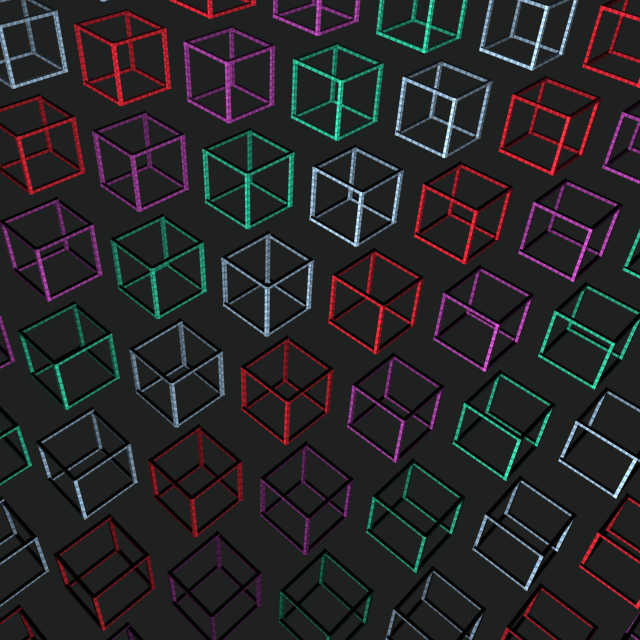
Write a Shadertoy shader that draws this pattern.

```glsl
// A slanted lattice of wireframe cubes in perspective, coloured in diagonal runs of four.
// Each edge is a square bar: its two visible faces are projected to thin quads,
// lit by face direction and viewing angle, and painted from back to front.

const float FOCAL = 1.172;                       // camera distance, in canvas heights
const vec2 LATTICE_ORIGIN = vec2(-0.082, 0.0573);
const vec2 STEP_ACROSS = vec2(0.168, -0.027);
const vec2 STEP_DOWN = vec2(0.030, -0.1658);
const float ROW_TILT = 0.006;                    // each row sits slightly nearer
const mat3 CUBE_AXES = mat3(                     // right, left and down, all receding
     0.0632,  0.0430, 0.0534,
    -0.0690,  0.0462, 0.0456,
    -0.0052, -0.0690, 0.0625);
const float CUBE_SIZE = 0.0937;
const float CUBE_REACH = 0.10;
const float BAR_WIDTH = 0.0054;
const vec3 FACE_LIGHT = vec3(1.12, 0.86, 0.02);  // left, right and top faces
const float BACK_DIM = 0.68;
const float TOP_DIM = 0.80;
const float ROUGHNESS = 0.13;
const vec3 BACKGROUND = vec3(0.122, 0.124, 0.127);
const vec3 RED = vec3(0.93, 0.17, 0.23);
const vec3 VIOLET = vec3(0.72, 0.29, 0.70);
const vec3 TEAL = vec3(0.20, 0.80, 0.63);
const vec3 ICE = vec3(0.68, 0.82, 0.94);

float hash(vec2 p) {
    return fract(sin(dot(p, vec2(127.1, 311.7))) * 4375.85);
}

vec2 project(vec3 v) {
    return v.xy * FOCAL / v.z;
}

vec3 cubeColor(vec2 cell) {
    int run = int(mod(cell.x + cell.y, 4.0));
    return run == 0 ? ICE : run == 1 ? RED : run == 2 ? VIOLET : TEAL;
}

// Box-filtered coverage of a band of half width w around zero
float band(float d, float w, float px) {
    return clamp((d + w) / px + 0.5, 0.0, 1.0) - clamp((d - w) / px + 0.5, 0.0, 1.0);
}

// Paints one long face of a bar centred at mid
void paintFace(inout vec3 col, vec2 p, vec3 mid, vec3 axis, vec3 normal, vec3 across,
               vec3 tint, float light, float phase, float px) {
    float halfBar = 0.5 * BAR_WIDTH / CUBE_SIZE;
    float side = -sign(dot(normal, mid));
    vec3 center = mid + normal * side * halfBar;
    vec3 reach = axis * (0.5 + halfBar);
    vec2 a = project(center - reach);
    vec2 b = project(center + reach);
    float len = length(b - a);
    vec2 dir = (b - a) / len;
    vec2 perp = vec2(-dir.y, dir.x);
    float halfWidth = abs(dot(perp, project(center + across * halfBar) - project(center)));
    vec2 q = p - 0.5 * (a + b);
    float along = dot(q, dir);
    float cover = band(dot(q, perp), halfWidth, px) * band(along, 0.5 * len, px);
    if (cover <= 0.0) return;

    // Grazing faces fall off; layered sines roughen the finish
    float facing = abs(dot(normal, normalize(center))) / CUBE_SIZE;
    float grain = sin(along * 610.0 + phase) + 0.6 * sin(along * 1130.0 + phase * 2.3);
    float level = light * smoothstep(0.05, 0.68, facing) * (1.0 + ROUGHNESS * grain);
    col = mix(col, min(tint * level, 1.0), cover);
}

void paintCube(inout vec3 col, vec2 p, vec3 center, vec2 cell, float px) {
    vec3 tint = cubeColor(cell);
    float topSheen = 0.45 * smoothstep(0.15, 0.5, project(center).y);
    for (int corner = 0; corner < 4; corner++) {
        vec2 s = 1.0 - 2.0 * vec2(corner & 1, corner >> 1);
        for (int k = 0; k < 3; k++) {
            int i = (k + 1) % 3;
            int j = (k + 2) % 3;
            vec3 m = CUBE_AXES[i];
            vec3 n = CUBE_AXES[j];
            vec3 mid = center + 0.5 * (s.x * m + s.y * n);

            bool isTop = (i == 2 && s.x < 0.0) || (j == 2 && s.y < 0.0);
            float wear = hash(cell * 3.7 + vec2(float(corner), float(k)));
            float dim = mix(1.0, BACK_DIM, 0.25 * (s.x + s.y + 2.0));
            dim *= (isTop ? TOP_DIM : 1.0) * (0.88 + 0.16 * wear);
            float lightM = FACE_LIGHT[i] + (i == 2 ? topSheen : 0.0);
            float lightN = FACE_LIGHT[j] + (j == 2 ? topSheen : 0.0);
            paintFace(col, p, mid, CUBE_AXES[k], m, n, tint, lightM * dim, wear * 40.0, px);
            paintFace(col, p, mid, CUBE_AXES[k], n, m, tint, lightN * dim, wear * 57.0, px);
        }
    }
}

void mainImage(out vec4 fragColor, in vec2 fragCoord) {
    vec2 p = (fragCoord - 0.5 * iResolution.xy) / iResolution.y;
    float px = 1.2 / iResolution.y;
    vec3 col = BACKGROUND;

    // Invert the tilted lattice, then visit the four surrounding cubes
    vec2 lattice = inverse(mat2(STEP_ACROSS, STEP_DOWN + ROW_TILT * p)) * (p - LATTICE_ORIGIN);
    for (int n = 0; n < 4; n++) {
        vec2 cell = floor(lattice) + vec2(n & 1, n >> 1);
        vec2 xy = LATTICE_ORIGIN + cell.x * STEP_ACROSS + cell.y * STEP_DOWN;
        vec3 center = vec3(xy, FOCAL * (1.0 - ROW_TILT * cell.y));
        if (distance(p, project(center)) < CUBE_REACH) paintCube(col, p, center, cell, px);
    }
    fragColor = vec4(col, 1.0);
}
```
